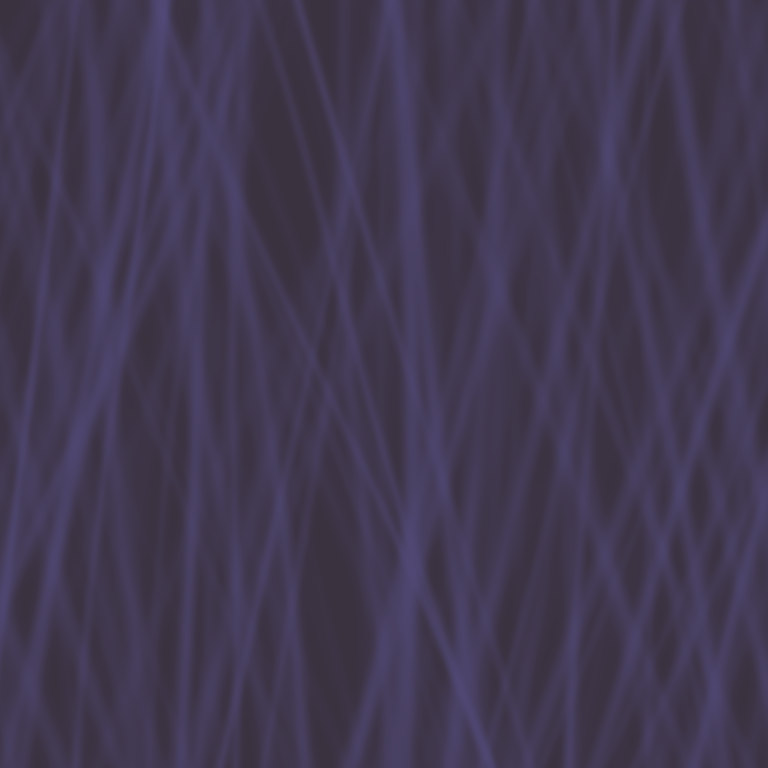
This pattern is drawn by a three.js fragment shader. Its source:

```glsl
// Soft violet fibres, long and slightly bent, crossing on a dark plum ground.
varying vec2 vUv;

const int FIBRE_COUNT = 160;
const vec3 GROUND = vec3(0.226, 0.195, 0.245);
const vec3 FIBRE = vec3(0.325, 0.290, 0.480);

float hash(float n, float seed) {
  vec2 p = fract(vec2(n, seed) * vec2(0.1031, 0.1373) + 0.317);
  p += dot(p, p.yx + 19.19);
  return fract((p.x + p.y) * p.x * 7.31);
}

float hashRange(float n, float seed, float low, float high) {
  return mix(low, high, hash(n, seed));
}

// Horizontal position of a bent fibre at height y
float fibrePath(float y, float start, float slope, float bend, float phase) {
  return start + slope * (y - 0.5) + bend * sin(5.0 * y + phase);
}

// Gaussian cross-section, corrected for the slant
float softStroke(float offset, float slope, float width) {
  float d = offset / (width * sqrt(1.0 + slope * slope));
  return exp(-d * d);
}

// Opacity of one fibre, with its strength drifting along its length
float fibreOpacity(vec2 p, float id, float count) {
  float start = -0.25 + 1.5 * (id + hash(id, 1.0)) / count;
  float slope = hashRange(id, 2.0, -0.46, 0.46);
  float bend = hashRange(id, 3.0, -0.016, 0.016);
  float phase = hashRange(id, 4.0, 0.0, 6.283);
  float width = hashRange(id, 5.0, 0.0065, 0.0135);
  float strength = hash(id, 6.0);
  float opacity = mix(0.08, 0.58, strength * strength);
  float drift = 0.78 + 0.22 * sin(4.0 * p.y + phase * 3.0);
  float offset = p.x - fibrePath(p.y, start, slope, bend, phase);
  return opacity * drift * softStroke(offset, slope, width);
}

// Layered fibres: crossings grow brighter without clipping
float fibreCover(vec2 p) {
  float gap = 1.0;
  for (int i = 0; i < FIBRE_COUNT; i++) {
    gap *= 1.0 - fibreOpacity(p, float(i), float(FIBRE_COUNT));
  }
  return 1.0 - gap;
}

void main() {
  gl_FragColor = vec4(mix(GROUND, FIBRE, fibreCover(vUv)), 1.0);
}
```
